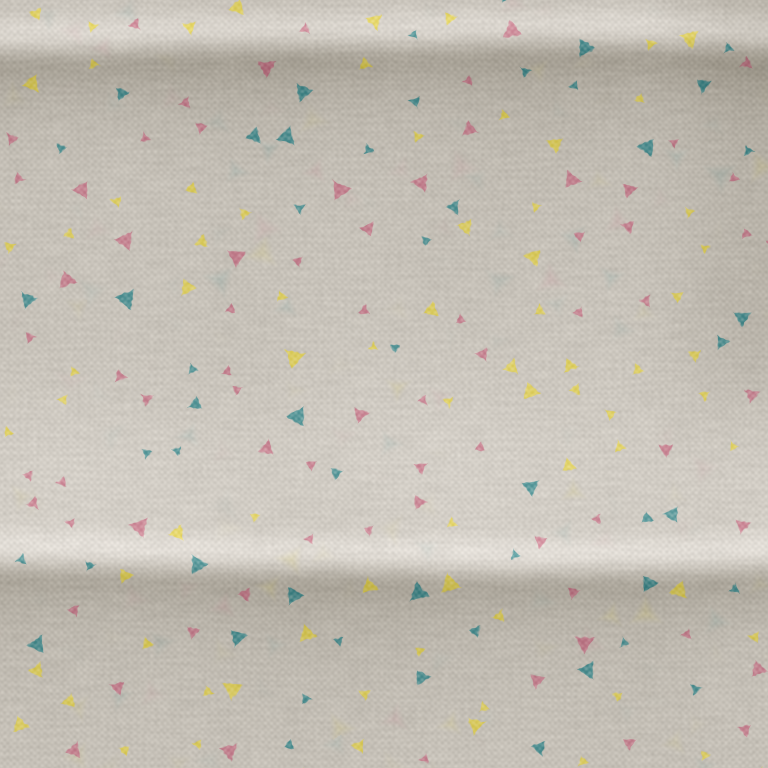
This pattern is drawn by a WebGL 2 fragment shader. Its source:

```glsl
#version 300 es
precision highp float;
// Draws softly folded, woven pale cotton printed with scattered small pastel triangles.

uniform vec2 u_resolution;
out vec4 fragColor;

const float PI = 3.14159265;

vec3 hash3(vec2 p) {
    vec3 q = fract(p.xyx * vec3(0.1031, 0.1030, 0.0973));
    q += dot(q, q.yxz + 33.33);
    return fract((q.xxy + q.yzz) * q.zyx);
}

vec2 gradientAt(vec2 cell) {
    float a = 2.0 * PI * hash3(cell).x;
    return vec2(cos(a), sin(a));
}

float gradientNoise(vec2 p) {
    vec2 i = floor(p), f = fract(p);
    vec2 u = f * f * f * (f * (f * 6.0 - 15.0) + 10.0);
    vec2 e = vec2(0.0, 1.0);
    float low = mix(dot(gradientAt(i), f),
                    dot(gradientAt(i + e.yx), f - e.yx), u.x);
    float high = mix(dot(gradientAt(i + e.xy), f - e.xy),
                     dot(gradientAt(i + e.yy), f - e.yy), u.x);
    return mix(low, high, u.y);
}

// Distance to an equilateral triangle, given its inner radius
float triangleDistance(vec2 p, float radius) {
    return max(abs(p.x) * 0.866 + p.y * 0.5, -p.y) - radius;
}

vec3 inkColour(float pick) {
    vec3 teal = vec3(0.31, 0.57, 0.58);
    vec3 pink = vec3(0.77, 0.50, 0.56);
    vec3 yellow = vec3(0.86, 0.80, 0.36);
    return pick < 0.30 ? teal : pick < 0.67 ? pink : yellow;
}

// One jittered triangle per cell: ink colour in rgb, coverage in a
vec4 confetti(vec2 p, float seed, float softness) {
    const float cells = 14.0;
    vec2 home = floor(p * cells);
    vec4 ink = vec4(0.0);
    for (int y = -1; y <= 1; y++) {
        for (int x = -1; x <= 1; x++) {
            vec2 cell = home + vec2(x, y);
            vec3 place = hash3(cell + seed);
            vec3 look = hash3(cell + seed + 71.0);
            vec2 q = p - (cell + 0.1 + 0.8 * place.xy) / cells;

            // Mostly quarter turns, each slightly askew
            float turn = floor(place.z * 4.0) * 0.5 * PI + (look.z - 0.5) * 0.7;
            float c = cos(turn), s = sin(turn);
            q = mat2(c, -s, s, c) * q;

            float radius = mix(0.0036, 0.0076, look.y * look.y);
            float cover = 1.0 - smoothstep(-softness, softness,
                                           triangleDistance(q, radius));
            if (cover > ink.a) ink = vec4(inkColour(look.x), cover);
        }
    }
    return ink;
}

// Bright ridge with a shadow that fades out below it
float foldShade(float below) {
    float ridge = 0.075 * exp(-pow(below / 0.022, 2.0));
    float shadow = 0.15 * smoothstep(0.008, 0.055, below)
                 * exp(-max(below - 0.04, 0.0) / 0.065);
    return ridge - shadow;
}

// Plain weave with uneven threads in both directions
float weave(vec2 p) {
    vec2 thread = p * 230.0 + 0.5 * gradientNoise(p * 25.0);
    float crossing = sin(PI * thread.x) * sin(PI * thread.y);
    float weft = gradientNoise(p * vec2(22.0, 210.0));
    float warp = gradientNoise(p * vec2(210.0, 22.0) + 40.0);
    float fibre = gradientNoise(p * 190.0 + 90.0);
    return 0.024 * crossing + 0.032 * weft + 0.018 * warp + 0.025 * fibre;
}

void main() {
    vec2 p = gl_FragCoord.xy / u_resolution.y;
    float pixel = 1.0 / u_resolution.y;

    // Broad light and the two horizontal folds
    float bend = 0.012 * gradientNoise(vec2(p.x * 2.5, 3.5));
    float tone = foldShade(0.285 + bend - p.y) + foldShade(0.965 - bend - p.y);
    tone += 0.045 * exp(-pow((p.y - 0.38) / 0.14, 2.0));
    tone -= 0.055 * smoothstep(0.82, 1.0, p.x) * smoothstep(0.35, 0.6, p.y);
    tone += 0.025 * gradientNoise(p * vec2(4.0, 3.0) + 7.0);

    float cloth = weave(p);
    vec3 colour = vec3(0.780, 0.760, 0.725) + tone * vec3(0.98, 1.0, 1.08) + cloth;

    // Faint show-through from the layer behind
    vec4 ghost = confetti(p + 0.031, 19.0, 0.009);
    float patchy = smoothstep(-0.2, 0.5, gradientNoise(p * 7.0 + 13.0));
    colour = mix(colour, ghost.rgb, 0.22 * patchy * ghost.a);

    // Printed triangles, frayed by the threads and shaded with the cloth
    vec2 fray = vec2(gradientNoise(p * 170.0), gradientNoise(p * 170.0 + 55.0));
    vec4 ink = confetti(p + 0.0022 * fray, 3.0, max(0.0012, 0.7 * pixel));
    vec3 printed = ink.rgb + 0.7 * tone + cloth;
    colour = mix(colour, printed, ink.a * clamp(0.92 - 4.0 * cloth, 0.7, 1.0));

    fragColor = vec4(clamp(colour, 0.0, 1.0), 1.0);
}
```
